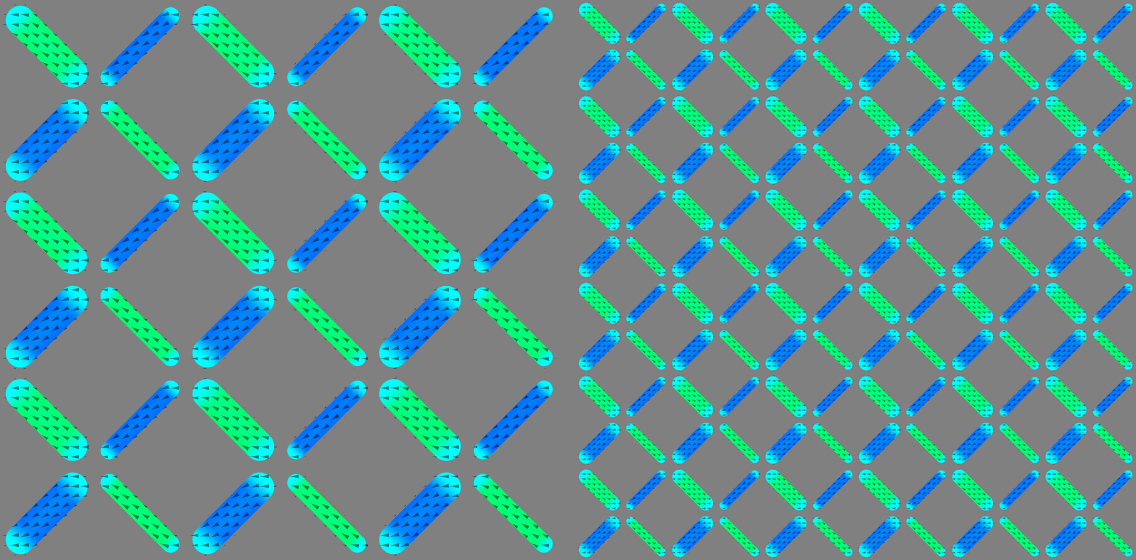
Left: one tile. Right: repeated 2 by 2.
A three.js fragment shader for this pattern:

```glsl
// Grey ground with 6 x 6 diagonal capsules, alternating wide and narrow, green and blue,
// over a fine grid of dark arrows. One direction field sets both the hue and the arrow
// angle; a capsule distance function sets the outline and the arrow size.
varying vec2 vUv;

const float CELLS = 6.0;
const vec2 ARROWS = vec2(56.0, 57.0);

// x: signed distance to the capsule, in cells; y: hue lean, -1 green, 0 cyan, 1 blue
vec2 capsuleField(vec2 uv) {
  vec2 p = uv * CELLS;
  vec2 id = mod(floor(p), 2.0);
  vec2 local = fract(p) - 0.5;
  float lean = id.x == id.y ? 1.0 : -1.0;
  // the narrow blue and wide blue capsules rise, the green ones fall
  vec2 axis = vec2(1.0, lean) * 0.70711;
  float halfLength = mix(0.398, 0.464, id.x);
  float radius = mix(0.156, 0.094, id.x);

  float beyond = abs(dot(local, axis)) - halfLength;
  float across = dot(local, vec2(-axis.y, axis.x));
  float d = length(vec2(max(beyond, 0.0), across)) - radius;

  // the hue is softer in the core and turns to cyan at the tips
  float strength = 0.56 - 0.08 * smoothstep(0.0, 0.14, -d);
  float tip = smoothstep(-radius, 0.6 * radius, beyond);
  return vec2(d, lean * strength * (1.0 - tip));
}

vec3 leanColour(float lean) {
  return vec3(0.0, 1.0 - max(lean, 0.0), 1.0 + min(lean, 0.0));
}

// Coverage of the arrow in this grid square, turned by the field at its centre
float arrowInk(vec2 uv, float pixel) {
  vec2 centre = (floor(uv * ARROWS) + 0.5) / ARROWS;
  vec2 field = capsuleField(centre);
  float size = 1.0 - smoothstep(-0.04, 0.04, field.x);
  float angle = radians(180.0 + 60.0 * field.y);
  vec2 heading = vec2(cos(angle), sin(angle));
  vec2 q = (uv - centre) * ARROWS.x;
  q = vec2(dot(q, heading), dot(q, vec2(-heading.y, heading.x)));

  // slim triangle with its point ahead
  float halfLength = 0.39 * size;
  float side = 0.97 * (abs(q.y) - 0.24 * (halfLength - q.x));
  float d = max(-q.x - halfLength, side);
  return clamp(0.5 - d / (pixel * ARROWS.x), 0.0, 1.0) * smoothstep(0.0, 0.15, size);
}

void main() {
  float pixel = max(fwidth(vUv.x), 0.00001);
  vec2 field = capsuleField(vUv);
  float inside = clamp(0.5 - field.x / (pixel * CELLS), 0.0, 1.0);
  vec3 colour = mix(vec3(0.5), leanColour(field.y), inside);
  colour *= 1.0 - 0.5 * arrowInk(vUv, pixel);
  gl_FragColor = vec4(colour, 1.0);
}
```
